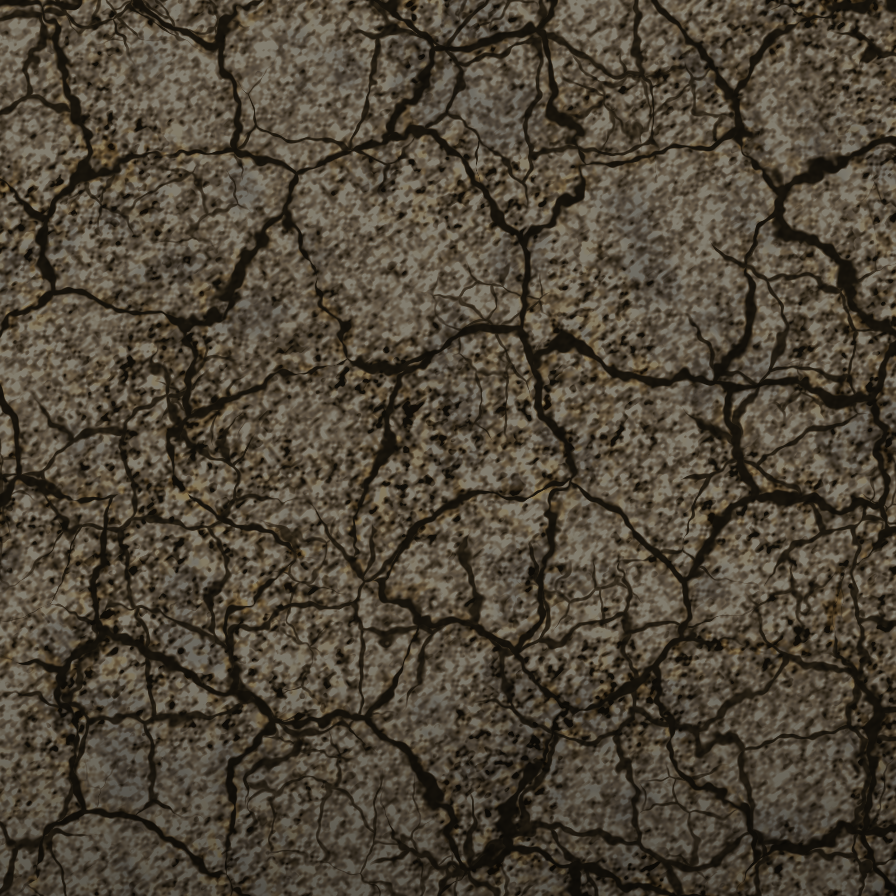
A WebGL 2 fragment shader for this texture:

```glsl
#version 300 es
precision highp float;

uniform vec2 u_resolution;
out vec4 fragColor;

// Cells across the canvas for each generation of cracks
const float PLATE_SCALE = 5.4;
const float SPLIT_SCALE = 9.0;
const float HAIR_SCALE = 19.0;

// Half widths in canvas units
const float PLATE_CRACK = 0.0052;
const float SPLIT_CRACK = 0.0034;
const float HAIR_CRACK = 0.0020;

const float WARP = 0.12;
const float RAGGEDNESS = 0.0045;
const float GRAIN_SCALE = 135.0;
const float GRAIN_CONTRAST = 1.75;
const float SOIL_TONE = 0.85;
const float PATCH_CONTRAST = 0.5;
const float PIT_DEPTH = 0.55;
const float BOTTOM_SHADE = 0.70;

const vec3 OCHRE_TINT = vec3(1.06, 0.95, 0.70);
const vec3 STAIN_TINT = vec3(0.86, 0.87, 0.90);
const vec3 SOIL[6] = vec3[6](
    vec3(0.06, 0.05, 0.03), vec3(0.16, 0.13, 0.08), vec3(0.25, 0.21, 0.15),
    vec3(0.32, 0.28, 0.23), vec3(0.40, 0.35, 0.28), vec3(0.47, 0.44, 0.38));

float hash(vec2 p) {
    return fract(sin(dot(p, vec2(127.1, 311.7))) * 43758.5453);
}

vec2 hash2(vec2 p) {
    return vec2(hash(p), hash(p + 57.3));
}

float noise(vec2 p) {
    vec2 i = floor(p), f = fract(p);
    f = f * f * (3.0 - 2.0 * f);
    float low = mix(hash(i), hash(i + vec2(1, 0)), f.x);
    float high = mix(hash(i + vec2(0, 1)), hash(i + vec2(1, 1)), f.x);
    return mix(low, high, f.y);
}

float fbm(vec2 p) {
    float sum = 0.0, amplitude = 0.47;
    for (int i = 0; i < 5; i++) {
        sum += amplitude * noise(p);
        p = mat2(1.6, 1.2, -1.2, 1.6) * p + 13.7;
        amplitude *= 0.55;
    }
    return sum;
}

// Distance to the nearest border between irregular cells, in canvas units
float cellBorder(vec2 p, float scale) {
    vec2 cell = floor(p * scale), f = fract(p * scale);
    vec2 nearest = vec2(0), nearestCell = vec2(0);
    float best = 64.0;
    for (int y = -1; y <= 1; y++)
    for (int x = -1; x <= 1; x++) {
        vec2 o = vec2(x, y);
        vec2 r = o + 0.1 + 0.8 * hash2(cell + o) - f;
        if (dot(r, r) < best) {
            best = dot(r, r);
            nearest = r;
            nearestCell = o;
        }
    }
    float border = 8.0;
    for (int y = -2; y <= 2; y++)
    for (int x = -2; x <= 2; x++) {
        vec2 o = nearestCell + vec2(x, y);
        vec2 r = o + 0.1 + 0.8 * hash2(cell + o) - f;
        vec2 across = r - nearest;
        if (dot(across, across) > 1e-4)
            border = min(border, dot(0.5 * (nearest + r), normalize(across)));
    }
    return border / scale;
}

// Coverage of a crack; it closes where its width falls to zero
float crack(float dist, float width, float pixel) {
    float soft = 0.8 * pixel + 0.25 * width;
    return (1.0 - smoothstep(width - soft, width + soft, dist))
         * smoothstep(0.0, 1.5 * pixel, width);
}

vec3 soilColor(float tone) {
    float t = clamp(tone, 0.0, 1.12) * 5.0;
    int i = min(int(t), 4);
    return mix(SOIL[i], SOIL[i + 1], t - float(i));
}

void main() {
    float pixel = 1.0 / min(u_resolution.x, u_resolution.y);
    vec2 p = gl_FragCoord.xy * pixel;
    vec2 warped = p + WARP * (vec2(fbm(p * 8.0), fbm(p * 8.0 + 41.0)) - 0.5);

    // Three generations of cracks with crumbled rims, the finer ones broken up
    float ragged = RAGGEDNESS * (noise(p * 120.0 + 3.0) - 0.5);
    float plate = cellBorder(warped + 3.1, PLATE_SCALE);
    float split = cellBorder(warped + 8.6, SPLIT_SCALE);
    float hair = cellBorder(warped + 1.7, HAIR_SCALE);
    float plateWidth = PLATE_CRACK * smoothstep(0.0, 0.7, 0.1 + noise(p * 11.0));
    float splitWidth = SPLIT_CRACK * smoothstep(0.52, 0.74, noise(p * 6.0 + 5.0));
    float hairWidth = HAIR_CRACK * smoothstep(0.55, 0.78, noise(p * 9.0 + 23.0));
    float cracks = max(crack(plate + ragged, plateWidth, pixel),
                   max(0.9 * crack(split + 0.6 * ragged, splitWidth, pixel),
                       0.75 * crack(hair + 0.4 * ragged, hairWidth, pixel)));

    // Crumbly grain, slightly drawn out along a diagonal
    float patches = fbm(p * 5.0 + 17.0);
    float rough = smoothstep(0.35, 0.65, fbm(p * 9.0 + 31.0));
    vec2 q = mat2(0.8, 0.75, 0.6, -1.0) * p * GRAIN_SCALE;
    float grain = 0.5 * noise(q) + 0.5 * noise(q * 1.7 + 7.0);
    float pitField = 0.65 * noise(q * 0.75 + 71.0) + 0.35 * noise(q * 1.6 + 29.0);
    float pits = smoothstep(0.56, 0.76, pitField) * mix(0.45, 1.0, rough);

    float tone = SOIL_TONE + PATCH_CONTRAST * (patches - 0.5)
               + GRAIN_CONTRAST * mix(0.85, 1.1, rough) * (grain - 0.5)
               - PIT_DEPTH * pits - 0.07 * rough;
    float halo = exp(-plate / 0.010);
    tone = mix(tone - 0.16 * halo, 0.10 * grain, cracks);

    // Ochre crumbs near the cracks, grey stains, darker lower edge
    vec3 color = soilColor(tone);
    float ochre = smoothstep(0.5, 0.8, noise(p * 110.0)) * clamp(rough * 0.4 + halo, 0.0, 1.0);
    float stain = smoothstep(0.56, 0.72, fbm(p * 14.0 + 53.0));
    color *= mix(vec3(1), OCHRE_TINT, ochre * (1.0 - cracks));
    color *= mix(vec3(1), STAIN_TINT, stain);
    color *= mix(BOTTOM_SHADE, 1.0, smoothstep(-0.05, 0.36, p.y));
    fragColor = vec4(color, 1.0);
}
```
